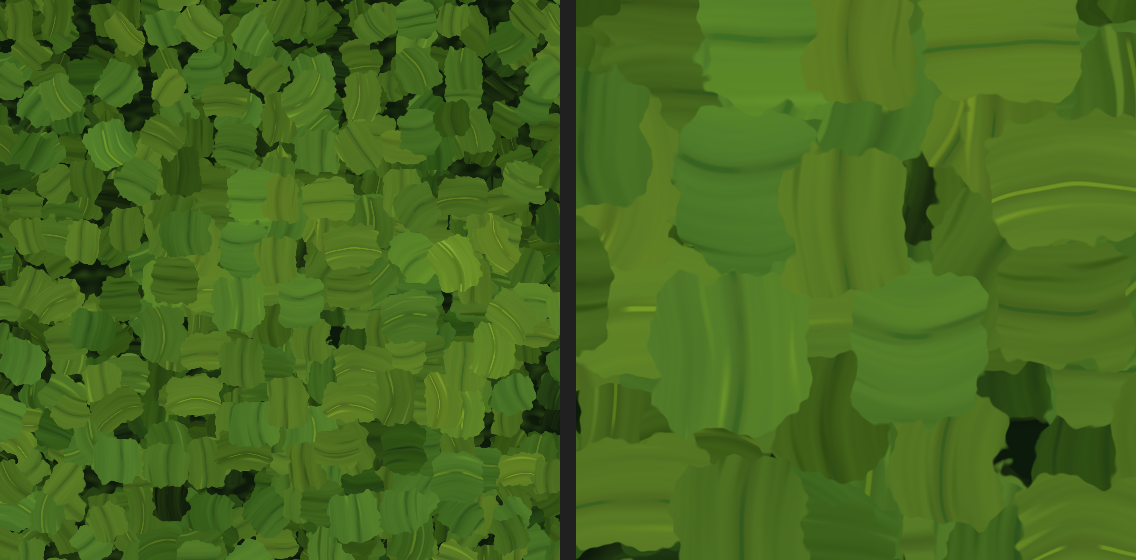
Left: the whole. Right: its middle third, enlarged.
This texture is drawn by a three.js fragment shader. Its source:

```glsl
varying vec2 vUv;

vec2 hash2(vec2 p) {
  vec3 a = fract(vec3(p.xyx) * vec3(0.1031, 0.1030, 0.0973));
  a += dot(a, a.yzx + 33.33);
  return fract((a.xx + a.yz) * a.zy);
}

float gradientNoise(vec2 p) {
  vec2 i = floor(p), f = fract(p);
  vec2 u = f * f * f * (f * (f * 6.0 - 15.0) + 10.0);
  vec2 e = vec2(0.0, 1.0);
  float a = dot(hash2(i) * 2.0 - 1.0, f);
  float b = dot(hash2(i + e.yx) * 2.0 - 1.0, f - e.yx);
  float c = dot(hash2(i + e) * 2.0 - 1.0, f - e);
  float d = dot(hash2(i + 1.0) * 2.0 - 1.0, f - 1.0);
  return mix(mix(a, b, u.x), mix(c, d, u.x), u.y);
}

// Greens from deep shade (0) to sunlit leaf (1) and highlight (above 1)
vec3 leafRamp(float t) {
  vec3 c = mix(vec3(0.05, 0.10, 0.04), vec3(0.15, 0.25, 0.07), clamp(t * 5.0, 0.0, 1.0));
  c = mix(c, vec3(0.20, 0.33, 0.07), clamp(t * 5.0 - 1.0, 0.0, 1.0));
  c = mix(c, vec3(0.28, 0.42, 0.12), clamp(t * 5.0 - 2.0, 0.0, 1.0));
  c = mix(c, vec3(0.35, 0.49, 0.15), clamp(t * 5.0 - 3.0, 0.0, 1.0));
  c = mix(c, vec3(0.40, 0.54, 0.14), clamp(t * 5.0 - 4.0, 0.0, 1.0));
  return mix(c, vec3(0.54, 0.69, 0.22), clamp(t * 3.0 - 3.0, 0.0, 1.0));
}

// Streaked blade: q is local to the leaf, with its veins running along y
vec3 leafColor(vec2 q, float tone, vec2 kind, vec2 seed) {
  float x = q.x + (kind.x - 0.5) * 14.0 * q.y * q.y + 0.006 * gradientNoise(q * 22.0 + seed);
  float broad = gradientNoise(vec2(x * 60.0, q.y * 7.0) + seed);
  float fine = gradientNoise(vec2(x * 210.0, q.y * 10.0) + seed.yx);
  float streak = smoothstep(0.22, 0.5, gradientNoise(vec2(x * 110.0, q.y * 9.0) - seed));
  float t = tone + 0.15 * broad + 0.07 * fine + (kind.y - 0.5) * 4.0 * x;
  t += streak * (kind.x > 0.55 ? 0.32 : -0.22);
  vec3 color = leafRamp(t);

  // Cool or olive tint
  vec3 tint = kind.y > 0.5 ? vec3(0.88, 1.0, 1.12) : vec3(1.03, 0.98, 0.9);
  color *= mix(vec3(1.0), tint, abs(kind.y - 0.5) * 1.8);

  // Broken midrib with a soft groove beside it
  float rib = abs(x - (kind.y - 0.5) * 0.018);
  float broken = smoothstep(-0.18, 0.05, gradientNoise(vec2(seed.x, q.y * 32.0 + seed.y)));
  color *= 1.0 - 0.13 * smoothstep(0.009, 0.0, rib);
  vec3 ribColor = kind.x > 0.72 ? vec3(0.46, 0.61, 0.13) : vec3(0.19, 0.37, 0.12);
  float width = 0.0012 + 0.0018 * kind.y;
  return mix(color, ribColor * (0.45 + 0.75 * tone), 0.75 * broken * smoothstep(width, width * 0.3, rib));
}

void main() {
  vec2 uv = vUv;
  float deep = gradientNoise(uv * vec2(35.0, 60.0));
  vec3 color = leafRamp(0.05 + 0.3 * deep);

  // Shared ragged outline, shifted per leaf by its own seed
  for (int layer = 0; layer < 6; layer++) {
    float depth = float(layer) / 5.0;
    float cell = mix(0.072, 0.098, depth);
    vec2 shift = hash2(vec2(float(layer) * 7.0 + 3.0, 11.0)) * 5.0 + 20.0;
    vec2 home = floor(uv / cell + shift);

    for (int i = -1; i <= 1; i++) {
      for (int j = -1; j <= 1; j++) {
        vec2 id = home + vec2(float(i), float(j));
        vec2 seed = id + float(layer) * 61.0;
        vec2 place = hash2(seed + 1.7);
        vec2 kind = hash2(seed + 43.1);
        vec2 extra = hash2(seed + 87.9);
        vec2 turn = hash2(seed + 129.3);
        vec2 center = (id - shift + 0.5 + (place - 0.5) * 0.7) * cell;

        // Calm, large and upright in the middle; small and tangled outside
        float calm = 1.0 - smoothstep(0.22, 0.52, length((center - vec2(0.55, 0.4)) * vec2(1.0, 0.9)));
        if (extra.x > mix(0.75, 0.85, calm)) continue;
        float angle = floor(turn.x * 2.0) * 1.5708 + (turn.y - 0.5) * 0.2;
        if (fract(turn.x * 17.0) > 0.15 + 0.6 * calm) angle = turn.y * 6.2832;

        float s = sin(angle), c = cos(angle);
        vec2 q = mat2(c, -s, s, c) * (uv - center);
        vec2 halfSize = mix(vec2(0.029, 0.036), vec2(0.047, 0.05), kind.yx);
        halfSize *= mix(0.82, 1.05, calm) * cell / 0.098;
        vec2 a = abs(q) - halfSize;
        if (max(a.x, a.y) > 0.014) continue;

        float d = max(max(a.x, a.y), (a.x + a.y + 0.4 * halfSize.x) * 0.707);
        d += 0.012 * gradientNoise(q * 45.0 + seed * 3.1);
        d += 0.005 * gradientNoise(q * 115.0 + seed * 5.3);
        float cover = smoothstep(0.0009, -0.0009, d);
        if (cover <= 0.0) continue;

        float tone = mix(0.2, 0.74, sqrt(depth)) + (extra.y - 0.5) * 0.3;
        tone += 0.3 * gradientNoise(center * 5.0 + 9.0) + 0.1 * calm - 0.03;
        tone -= 0.45 * pow(place.y, 9.0);
        color = mix(color, leafColor(q, tone, kind, seed * 1.37), cover);
      }
    }
  }
  gl_FragColor = vec4(color, 1.0);
}
```
